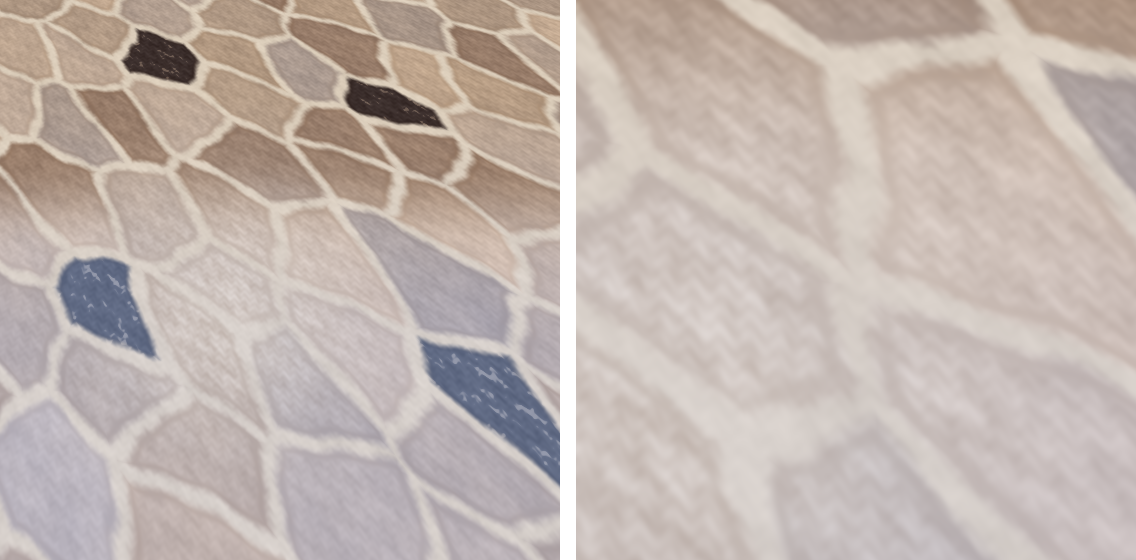
Left: the whole. Right: its middle third, enlarged.
Reproduce this texture procedurally as a WebGL 2 fragment shader.

```glsl
#version 300 es
precision highp float;
// Irregular flagstone paving in perspective: warm far stones, cool near stones, pale joints.
uniform vec2 u_resolution;
out vec4 fragColor;

vec2 hash2(vec2 cell) {
  return fract(sin(vec2(dot(cell, vec2(127.1, 311.7)), dot(cell, vec2(269.5, 183.3)))) * 43758.5);
}

vec2 stoneCentre(vec2 cell) {
  return cell + 0.5 + 0.76 * (hash2(cell) - 0.5);
}

// Layered sines, each bent by its neighbour axis; roughly -1 to 1
float grain(vec2 p) {
  float sum = 0.0, amplitude = 0.45;
  for (int i = 0; i < 4; i++) {
    sum += amplitude * sin(p.x + 1.7 * sin(p.y + 0.6 * p.x));
    p = mat2(0.94, 0.34, -0.34, 0.94) * p * 1.68 + vec2(2.3, 5.1);
    amplitude *= 0.8;
  }
  return sum;
}

// Cellular noise: xy = cell of the nearest stone, z = distance to its edge
vec3 paving(vec2 q) {
  vec2 base = floor(q), nearest = base;
  float best = 9.0;
  for (int i = 0; i < 9; i++) {
    vec2 cell = base + vec2(i % 3 - 1, i / 3 - 1);
    vec2 d = stoneCentre(cell) - q;
    if (dot(d, d) < best) {
      best = dot(d, d);
      nearest = cell;
    }
  }
  vec2 toNearest = stoneCentre(nearest) - q;
  float edge = 9.0;
  for (int i = 0; i < 25; i++) {
    vec2 cell = nearest + vec2(i % 5 - 2, i / 5 - 2);
    if (cell == nearest) continue;
    vec2 toOther = stoneCentre(cell) - q;
    edge = min(edge, dot(0.5 * (toNearest + toOther), normalize(toOther - toNearest)));
  }
  return vec3(nearest, edge);
}

void main() {
  vec2 p = gl_FragCoord.xy / u_resolution;

  // Ground plane, sheared so that long joints fall to the right
  float depth = 1.0 / (2.0 - p.y);
  float side = (p.x - 0.5) * depth;
  vec2 q = vec2(7.5 * side, 16.0 * depth + 5.3 * side);
  vec2 wobble = 0.035 * sin(q.yx * 5.3 + 1.3) + 0.014 * sin(q.yx * 14.0 + q * 6.0);

  vec3 stone = paving(q + wobble);
  vec2 cell = stone.xy;
  float edge = stone.z;
  vec2 tone = hash2(cell + 17.3);

  float far = smoothstep(0.36, 0.85, p.y);
  float fine = grain(q * vec2(13.0, 19.0));
  float broad = grain(q * vec2(2.6, 3.7) + 4.0);
  float gloss = exp(-dot((p - vec2(0.40, 0.43)) * vec2(4.2, 4.6), (p - vec2(0.40, 0.43)) * vec2(4.2, 4.6)));

  // Stone body
  vec3 colour = mix(vec3(0.735, 0.695, 0.705), vec3(0.725, 0.640, 0.570), far);
  colour += (tone.x - 0.5) * mix(0.09, 0.12, far);
  colour += (tone.y - 0.5) * vec3(0.05, 0.01, -0.05);
  float brown = step(0.74, tone.x) * smoothstep(0.56, 0.72, p.y);
  colour = mix(colour, vec3(0.575, 0.465, 0.390), brown * 0.9);
  colour += broad * vec3(0.020, 0.018, 0.014);
  colour += fine * mix(vec3(0.026), vec3(0.040, 0.038, 0.035), far);

  // Wet sheen with rippled brown streaks
  colour = mix(colour, vec3(0.850, 0.815, 0.790), gloss * 0.75);
  colour += gloss * fine * vec3(0.035, 0.042, 0.047);

  // Sparse dark stones: slate blue close by, near black far off
  bool isDark = mod(cell.y * 3.0 - cell.x, 12.0) == 5.0;
  if (isDark) {
    float flecks = smoothstep(0.55, 1.1, fine + 0.4 * broad);
    vec3 slate = cell.y < 12.0 ? vec3(0.38, 0.42, 0.52) : vec3(0.235, 0.185, 0.175);
    colour = slate + 0.035 * fine + flecks * vec3(0.16, 0.14, 0.11);
  }

  // Shaded rim, then the pale joint
  float rim = exp(-pow((edge - 0.095) / 0.032, 2.0));
  colour -= rim * (0.035 + 0.03 * fine) * vec3(0.9, 1.0, 1.1);
  vec3 mortar = mix(vec3(0.835, 0.808, 0.790), vec3(0.855, 0.800, 0.725), far);
  mortar += 0.018 * fine + 0.015 * broad;
  float width = 0.056 + 0.016 * broad + 0.008 * fine + (isDark ? 0.02 : 0.0);
  float soft = mix(0.038, 0.024, p.y) + 0.7 * fwidth(q.y);
  colour = mix(mortar, colour, smoothstep(width - soft, width + soft, edge));

  fragColor = vec4(clamp(colour, 0.0, 1.0), 1.0);
}
```
